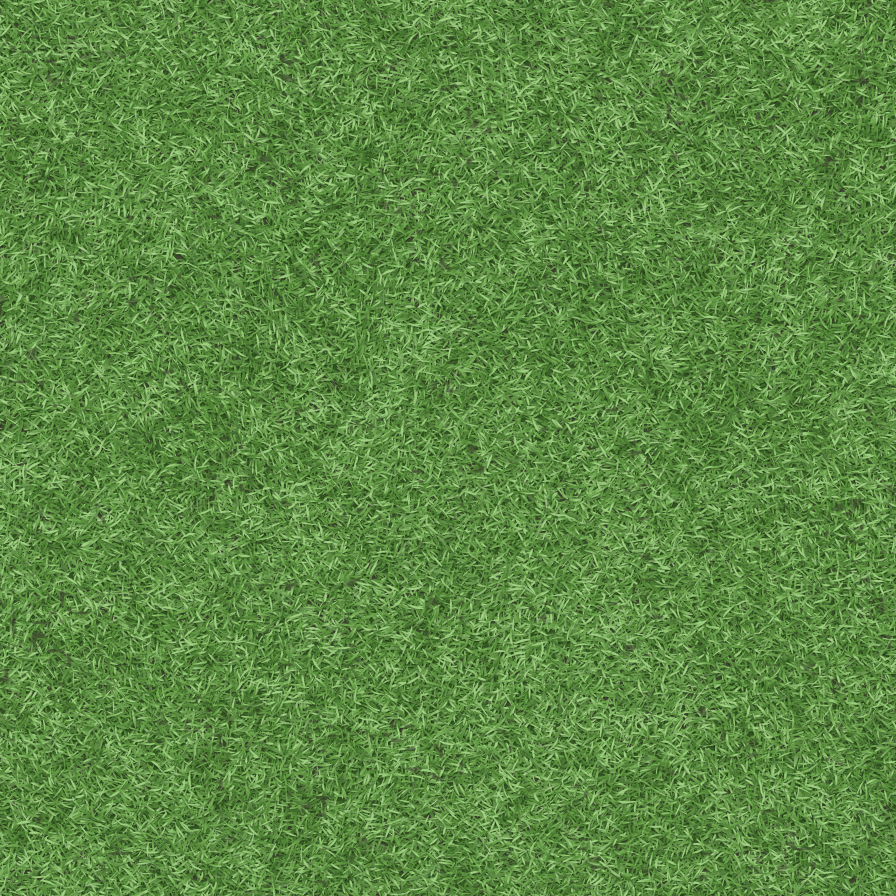
This texture is drawn by a three.js fragment shader. Its source:

```glsl
#define GRID 90.0         // blade cells across the canvas
#define LAYERS 12         // stacked blade layers, deepest first
#define BLADE_WIDTH 0.088 // half width, in cells
#define EDGE_SOFT 0.07    // edge blur, in cells
#define SPREAD 2.7        // random spread of blade angles
#define SWIRL 1.5         // regional drift of blade angles
#define SHADOW 0.09       // darkness cast beside each blade

varying vec2 vUv;

const vec3 DEEP_GREEN = vec3(0.20, 0.33, 0.13);
const vec3 DARK_GREEN = vec3(0.27, 0.46, 0.18);
const vec3 MID_GREEN = vec3(0.35, 0.56, 0.23);
const vec3 LIGHT_GREEN = vec3(0.44, 0.66, 0.31);
const vec3 PALE_GREEN = vec3(0.63, 0.82, 0.51);
const vec3 DULL_GREEN = vec3(0.42, 0.58, 0.33);
const vec3 SOIL = vec3(0.25, 0.27, 0.19);

vec4 hash4(vec2 p) {
  vec4 q = fract(p.xyxy * vec4(0.1031, 0.1030, 0.0973, 0.1099));
  q += dot(q, q.wzxy + 33.33);
  return fract((q.xxyz + q.yzzw) * q.zywx);
}

float valueNoise(vec2 p) {
  vec2 cell = floor(p);
  vec2 f = fract(p);
  f = f * f * (3.0 - 2.0 * f);
  float low = mix(hash4(cell).x, hash4(cell + vec2(1.0, 0.0)).x, f.x);
  float high = mix(hash4(cell + vec2(0.0, 1.0)).x, hash4(cell + 1.0).x, f.x);
  return mix(low, high, f.y);
}

// Tone from 0 (shade) to 1 (sunlit tip)
vec3 grassColor(float tone) {
  vec3 color = mix(DEEP_GREEN, DARK_GREEN, smoothstep(0.0, 0.22, tone));
  color = mix(color, MID_GREEN, smoothstep(0.22, 0.47, tone));
  color = mix(color, LIGHT_GREEN, smoothstep(0.47, 0.72, tone));
  return mix(color, PALE_GREEN, smoothstep(0.72, 1.0, tone));
}

// Coverage of a tapered blade lying along x
float bladeMask(vec2 q, float halfLength, float halfWidth) {
  float along = clamp(q.x / halfLength, -1.0, 1.0);
  float width = halfWidth * (1.0 - 0.75 * along * along);
  float side = 1.0 - smoothstep(width - EDGE_SOFT, width + EDGE_SOFT, abs(q.y));
  return side * (1.0 - smoothstep(halfLength - 0.2, halfLength, abs(q.x)));
}

void main() {
  // Regional lean, clumps and broad brightness
  float lean = (valueNoise(vUv * 7.0 + 3.0) - 0.5) * SWIRL;
  float clump = valueNoise(vUv * 46.0 + 60.0) - 0.5;
  float broad = valueNoise(vUv * 6.0 + 20.0) - 0.5;
  float regionTone = 0.28 * clump + 0.08 * broad;

  // Ground between the blades
  float soilAmount = smoothstep(0.62, 0.85, valueNoise(vUv * 65.0 + 9.0));
  vec3 color = mix(DEEP_GREEN, SOIL, soilAmount);

  for (int layer = 0; layer < LAYERS; layer++) {
    float index = float(layer);
    float height = index / float(LAYERS - 1);
    vec2 p = vUv * GRID + index * vec2(0.37, 0.71);
    vec2 home = floor(p);

    for (int j = -1; j <= 1; j++) {
      for (int i = -1; i <= 1; i++) {
        vec2 cell = home + vec2(float(i), float(j));
        vec2 key = cell + index * vec2(131.0, 57.0);
        vec4 place = hash4(key + 11.0);
        vec4 look = hash4(key + 411.5);

        // Blade frame: turned, then bent
        float angle = lean + (place.z - 0.5) * SPREAD;
        float c = cos(angle);
        float s = sin(angle);
        vec2 d = p - cell - place.xy;
        vec2 q = vec2(c * d.x + s * d.y, c * d.y - s * d.x);
        q.y -= (look.x - 0.5) * 0.5 * q.x * q.x;
        float halfLength = mix(0.4, 0.95, place.w);
        float halfWidth = BLADE_WIDTH * mix(0.6, 1.4, look.y);

        // Shadow below the blade, then the blade itself
        float shade = bladeMask(q + vec2(0.0, 0.13), halfLength, halfWidth * 1.3);
        color *= 1.0 - SHADOW * shade;

        float flip = look.x < 0.5 ? -1.0 : 1.0;
        float tone = 0.02 + 0.78 * look.z + 0.28 * height + regionTone;
        tone += 0.2 * flip * q.x / halfLength;
        vec3 bladeColor = grassColor(tone);
        float dullness = smoothstep(0.75, 0.9, look.w);
        bladeColor = mix(bladeColor, DULL_GREEN * (0.75 + 0.45 * tone), 0.7 * dullness);
        color = mix(color, bladeColor, bladeMask(q, halfLength, halfWidth));
      }
    }
  }

  // Sparse small gaps where the soil shows through
  float gap = smoothstep(0.74, 0.92, valueNoise(vUv * vec2(130.0, 190.0) + 140.0));
  gap *= smoothstep(0.5, 0.8, valueNoise(vUv * 28.0 + 80.0));
  color = mix(color, SOIL * 0.9, 0.6 * gap);

  gl_FragColor = vec4(color, 1.0);
}
```
